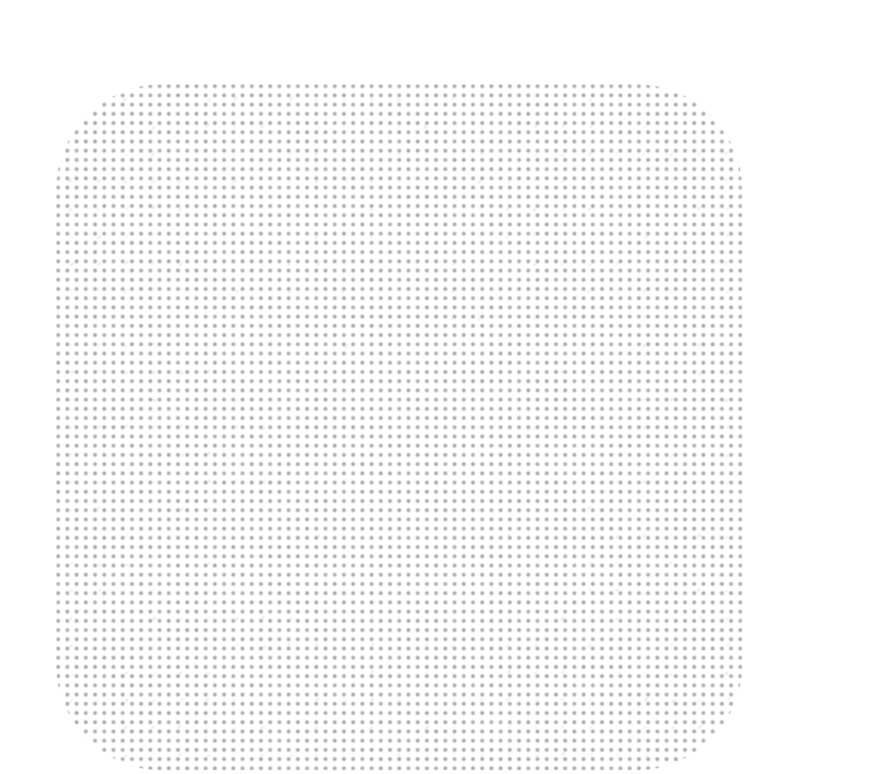
Reproduce this pattern procedurally as a Shadertoy shader.

```glsl
#define DOTS_ACROSS 75.0
#define PITCH 0.01191
#define DOT_RADIUS 0.00236
#define SOFTNESS 0.0020
#define PANEL_CENTER vec2(0.5158, 0.4480)
#define PANEL_HALF 0.4434
#define CORNER_RADIUS 0.1388
#define SPECK_PITCH 0.0353
#define SPECK_RADIUS 0.0013
#define SPECK_STRENGTH 0.30
#define PAPER vec3(1.0)
#define INK vec3(0.66)

float hash(vec2 p) {
    return fract(sin(dot(p, vec2(127.1, 311.7))) * 43758.5453);
}

float roundedBox(vec2 p, float halfSize, float radius) {
    vec2 q = abs(p) - halfSize + radius;
    return length(max(q, 0.0)) + min(max(q.x, q.y), 0.0) - radius;
}

float fill(float dist, float soft) {
    return 1.0 - smoothstep(-soft, soft, dist);
}

// Regular dots, centred on the panel, with slight changes in strength
float dotGrid(vec2 p, float soft) {
    vec2 cell = round(p / PITCH);
    cell = clamp(cell, -0.5 * (DOTS_ACROSS - 1.0), 0.5 * (DOTS_ACROSS - 1.0));
    float strength = mix(0.92, 1.04, hash(cell));
    return strength * fill(length(p - cell * PITCH) - DOT_RADIUS, soft);
}

// Faint slanted specks on a coarser grid that drifts against the dots
float specks(vec2 p, float soft) {
    vec2 cell = round(p / SPECK_PITCH);
    vec2 jitter = vec2(hash(cell + 3.1), hash(cell + 7.7)) - 0.5;
    vec2 q = p - cell * SPECK_PITCH - jitter * 0.1 * SPECK_PITCH;
    q = vec2(q.x + q.y, q.y - q.x) * 0.7071;
    float shape = fill(length(q * vec2(0.6, 1.0)) - SPECK_RADIUS, soft);
    return SPECK_STRENGTH * hash(cell + 11.3) * shape;
}

void mainImage(out vec4 fragColor, in vec2 fragCoord) {
    float pixel = 1.0 / iResolution.y;
    vec2 p = fragCoord * pixel - PANEL_CENTER;
    float soft = max(SOFTNESS, 0.8 * pixel);

    float panel = fill(roundedBox(p, PANEL_HALF, CORNER_RADIUS), pixel);
    float ink = max(dotGrid(p, soft), specks(p, soft));

    fragColor = vec4(mix(PAPER, INK, ink * panel), 1.0);
}
```
